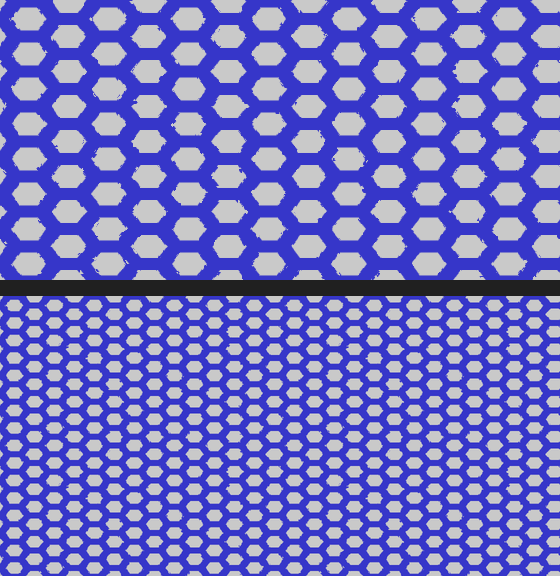
Top, the tile; bottom, the same tile 2 across and 2 down.
Reproduce this pattern procedurally as a Shadertoy shader.

```glsl
// Grey flat-topped hexagons, stretched sideways, on a blue honeycomb ground.
// Two interleaved lattices give the cells; wrapped cellular noise shifts small
// patches sideways, so slanted sides are ragged and flat sides stay straight.

#define COLUMNS 14.0                 // even, so that the stagger wraps
#define ROWS 8.0                     // hexagons down each column
#define CENTRE vec2(0.725, 0.915)    // first centre, in columns and half rows
#define HEX_SIZE 0.656               // hexagon size relative to its cell
#define WEAR_GRID vec2(160.0, 80.0)  // wear patches across and down
#define ROUGHNESS 0.025              // common sideways shift, in columns
#define CHIPPING 0.05                // rare larger shift, in columns
#define GROUND vec3(0.21, 0.21, 0.79)
#define FILL vec3(0.79, 0.79, 0.79)

vec3 hash3(vec2 cell) {
    vec3 q = fract(cell.xyx * vec3(0.1031, 0.1030, 0.0973));
    q += dot(q, q.yxz + 33.33);
    return fract((q.xxy + q.yzz) * q.zyx);
}

// Random value in -1..1 of the nearest feature point, periodic over the canvas
float patchNoise(vec2 uv) {
    vec2 g = uv * WEAR_GRID;
    vec2 base = floor(g);
    float nearest = 9.0;
    float value = 0.0;
    for (int j = -1; j <= 1; j++) {
        for (int i = -1; i <= 1; i++) {
            vec2 cell = base + vec2(i, j);
            vec3 h = hash3(mod(cell, WEAR_GRID));
            vec2 toPoint = cell + h.xy - g;
            float d = dot(toPoint, toPoint);
            if (d < nearest) {
                nearest = d;
                value = 2.0 * h.z - 1.0;
            }
        }
    }
    return value;
}

// Hexagonal distance to the nearest centre of one lattice; 1 at the cell border
float hexDistance(vec2 p) {
    vec2 q = abs(mod(p + 1.0, 2.0) - 1.0);
    return max(q.y, 1.5 * q.x + 0.5 * q.y);
}

void mainImage(out vec4 fragColor, in vec2 fragCoord) {
    vec2 uv = fragCoord / iResolution.xy;
    vec2 p = uv * vec2(COLUMNS, 2.0 * ROWS) - CENTRE;

    // Wear: slight roughness everywhere, with a few deeper chips
    float n = patchNoise(uv);
    p.x += ROUGHNESS * n + CHIPPING * pow(abs(n), 14.0) * sign(n);

    // Even and odd columns, staggered by half a row
    float d = min(hexDistance(p), hexDistance(p + 1.0));

    float pixel = 2.0 * ROWS / iResolution.y;
    float inside = clamp((HEX_SIZE - d) / pixel + 0.5, 0.0, 1.0);
    fragColor = vec4(mix(GROUND, FILL, inside), 1.0);
}
```
